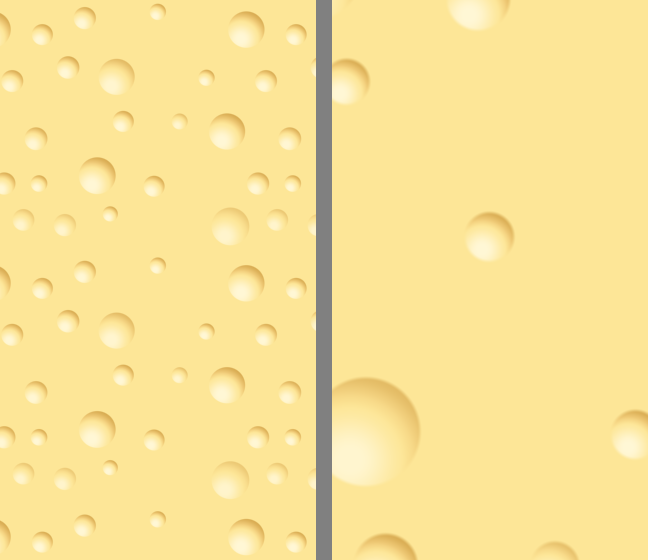
Left, the full canvas; right, a detail of the centre.
A WebGL 2 fragment shader for this texture:

```glsl
#version 300 es
precision highp float;

uniform vec2 u_resolution;
out vec4 fragColor;

const float CELLS_PER_TILE = 5.0;
const float TILE_SIZE = 0.803;      // in canvas widths
const float EDGE_SOFTNESS = 0.0026; // in canvas widths
const float CELL_MARGIN = 0.03;     // in cells

const vec3 BASE = vec3(0.992, 0.902, 0.592);
const vec3 CREAM = vec3(1.0, 0.968, 0.835);
const vec3 TAN = vec3(0.945, 0.80, 0.475);
const vec3 SHADOW = vec3(0.85, 0.675, 0.325);

float hash(vec2 p) {
    return fract(sin(dot(p, vec2(127.1, 311.7))) * 43758.5453);
}

// Each row shuffles one large, two medium, one small and one empty slot.
float holeRadius(vec2 cell) {
    float step5 = 1.0 + floor(4.0 * hash(vec2(cell.y, 3.7)));
    float shift = floor(5.0 * hash(vec2(cell.y, 8.3)));
    float slot = mod(cell.x * step5 + shift, CELLS_PER_TILE);
    float vary = hash(cell + 21.4);
    if (slot < 0.5) return mix(0.355, 0.425, vary * vary);
    if (slot < 2.5) return mix(0.205, 0.225, vary);
    if (slot < 3.5) return mix(0.145, 0.165, vary);
    return 0.0;
}

// Light pools at the lower left, shade gathers at the upper right rim.
vec3 holeColor(vec2 q, float strength) {
    float d = distance(q, vec2(-0.30, -0.52));
    float light = 1.0 - smoothstep(0.15, 1.1, d);
    float shade = smoothstep(0.92, 1.3, d) * strength;
    float depth = smoothstep(1.15, 1.6, d) * strength;
    vec3 color = mix(BASE, CREAM, light * mix(0.75, 1.0, strength));
    color = mix(color, TAN, shade);
    return mix(color, SHADOW, depth);
}

vec3 cheese(vec2 uv, float pixel) {
    float cellSize = TILE_SIZE / CELLS_PER_TILE;
    vec2 grid = uv / cellSize;

    // Slide every row sideways so that columns do not line up.
    float row = mod(floor(grid.y), CELLS_PER_TILE);
    grid.x += CELLS_PER_TILE * hash(vec2(row, 5.9));
    vec2 cell = mod(floor(grid), CELLS_PER_TILE);

    float radius = holeRadius(cell);
    if (radius == 0.0) return BASE;

    // Jitter the centre as far as the cell allows.
    vec2 jitter = vec2(hash(cell + 1.3), hash(cell + 13.9));
    float inset = radius + CELL_MARGIN;
    vec2 offset = fract(grid) - mix(vec2(inset), vec2(1.0 - inset), jitter);

    float soft = max(EDGE_SOFTNESS, pixel) / cellSize;
    float coverage = 1.0 - smoothstep(-soft, soft, length(offset) - radius);
    float strength = mix(0.4, 1.0, smoothstep(0.1, 0.6, hash(cell + 34.2)));
    return mix(BASE, holeColor(offset / radius, strength), coverage);
}

void main() {
    vec2 uv = gl_FragCoord.xy / u_resolution.x;
    fragColor = vec4(cheese(uv, 0.7 / u_resolution.x), 1.0);
}
```
